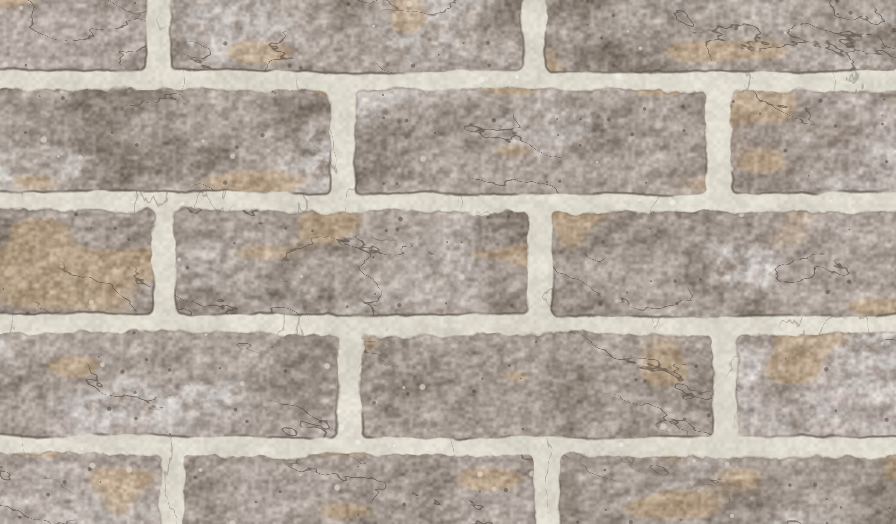
Give the GLSL for this texture, as a Shadertoy shader.

```glsl
// Weathered grey-brown brick wall in running bond with pale, ragged mortar joints.

// Layout, in units of the canvas height
const vec2 PITCH = vec2(0.718, 0.2327);     // brick plus joint
const vec2 JOINT = vec2(0.046, 0.036);      // joint widths
const vec2 ORIGIN = vec2(0.327, 0.149 - 0.2327);
const float BOND_SHIFT = 0.346;             // offset of every other course
const float COURSE_DRIFT = -0.0065;         // slow sideways creep per course
const float CORNER = 0.012;
const float RAGGED = 0.020;

// Colours
const vec3 BRICK_DARK = vec3(0.52, 0.475, 0.435);
const vec3 BRICK_MID = vec3(0.665, 0.625, 0.59);
const vec3 BRICK_PINK = vec3(0.72, 0.675, 0.65);
const vec3 BLOOM = vec3(0.81, 0.79, 0.775);  // lime bloom on the faces
const vec3 OCHRE = vec3(0.76, 0.64, 0.49);
const vec3 MORTAR = vec3(0.865, 0.85, 0.80);
const vec3 CRACK = vec3(0.33, 0.29, 0.26);

// Surface strengths
const float GRAIN = 0.13;
const float RELIEF = 0.38;
const float CRACK_WIDTH = 0.011;

float hash(vec2 p) {
    return fract(sin(dot(p, vec2(127.1, 311.7))) * 43758.5453);
}

float noise(vec2 p) {
    vec2 i = floor(p), f = fract(p);
    f = f * f * (3.0 - 2.0 * f);
    return mix(mix(hash(i), hash(i + vec2(1, 0)), f.x),
               mix(hash(i + vec2(0, 1)), hash(i + vec2(1, 1)), f.x), f.y);
}

float fbm(vec2 p) {
    float sum = 0.0, amp = 0.516;
    for (int i = 0; i < 5; i++) {
        sum += amp * noise(p);
        p = mat2(1.6, 1.2, -1.2, 1.6) * p + 7.3;
        amp *= 0.5;
    }
    return sum;
}

float roundedBox(vec2 p, vec2 halfSize, float radius) {
    vec2 q = abs(p) - halfSize + radius;
    return length(max(q, 0.0)) + min(max(q.x, q.y), 0.0) - radius;
}

// Thin broken lines along the middle level of the noise
float cracks(vec2 p, float width) {
    float line = 1.0 - smoothstep(0.0, width, abs(fbm(p) - 0.5));
    return line * smoothstep(0.5, 0.68, noise(p * 0.9 + 31.0));
}

// Scattered round specks, at most one per cell
float specks(vec2 p, float density) {
    vec2 cell = floor(p);
    vec2 centre = 0.3 + 0.4 * vec2(hash(cell + 3.1), hash(cell + 8.7));
    float radius = mix(0.08, 0.25, hash(cell + 5.9));
    float dist = length(fract(p) - centre);
    return step(hash(cell), density) * (1.0 - smoothstep(radius * 0.5, radius, dist));
}

vec3 brickFace(vec2 p, vec2 local, vec2 id) {
    float tone = hash(id + 4.7);
    vec2 q = p + 13.0 * vec2(hash(id + 1.3), hash(id + 9.2));
    float blotch = fbm(q * vec2(9.0, 13.0));
    vec3 col = mix(BRICK_MID, BRICK_PINK, tone);

    // Darker weathering, gathered toward the ends
    float ends = smoothstep(0.15, 0.36, abs(local.x));
    col = mix(col, BRICK_DARK, smoothstep(0.42, 0.75, blotch + 0.09 * ends) * mix(0.85, 0.3, tone));

    // Pale bloom and rare ochre stains
    float bloom = smoothstep(0.47, 0.7, fbm(q * vec2(5.0, 9.0) + 40.0) - local.y * 0.6);
    bloom *= smoothstep(0.25, 0.6, fbm(q * 45.0));
    col = mix(col, BLOOM, bloom * mix(0.2, 0.95, hash(id + 6.4)));
    col = mix(col, OCHRE, 0.5 * smoothstep(0.74, 0.84, noise(q * vec2(7.0, 16.0) + 70.0)));

    // Rough relief lit from the upper left, then fine grain
    vec2 rough = q * vec2(24.0, 34.0);
    col += RELIEF * (fbm(rough) - fbm(rough + vec2(-0.12, 0.2)));
    col += GRAIN * (noise(q * 150.0) + noise(q * 75.0) - 1.0);

    // Cracks, pits and chips
    float crack = cracks(q * vec2(6.0, 13.0) + vec2(0.0, q.x * 3.0), CRACK_WIDTH);
    col = mix(col, CRACK, 0.65 * crack);
    col = mix(col, CRACK, 0.55 * specks(q * 42.0, 0.08));
    return mix(col, MORTAR, 0.7 * specks(q * 30.0 + 17.0, 0.04));
}

vec3 mortarFace(vec2 p) {
    vec3 col = MORTAR + 0.11 * (fbm(p * 22.0) - 0.5);
    col += 0.07 * (noise(p * 140.0) - 0.5);
    col = mix(col, CRACK, 0.3 * cracks(p * vec2(13.0, 6.0) + 55.0, 0.012));
    return mix(col, vec3(0.95), 0.6 * specks(p * 30.0, 0.06));
}

void mainImage(out vec4 fragColor, in vec2 fragCoord) {
    float pixel = 1.0 / iResolution.y;
    vec2 p = fragCoord * pixel;

    // Running bond grid
    vec2 grid = p - ORIGIN;
    grid.y += 0.006 * (noise(vec2(p.x * 3.0, 2.0)) - 0.5);
    float course = floor(grid.y / PITCH.y);
    grid.x -= BOND_SHIFT * mod(course, 2.0) + COURSE_DRIFT * course;
    vec2 id = vec2(floor(grid.x / PITCH.x), course);
    vec2 local = grid - (id + 0.5) * PITCH;

    // Ragged brick outline, rougher along the upper edge
    float dist = roundedBox(local, 0.5 * (PITCH - JOINT), CORNER);
    float roughness = mix(0.45, 1.0, smoothstep(-0.06, 0.08, local.y));
    dist += RAGGED * roughness * (fbm(p * 32.0) - 0.5) + 0.007 * (noise(p * 11.0 + id) - 0.5);

    float face = 1.0 - smoothstep(-pixel, pixel, dist);
    vec3 col = mix(mortarFace(p), brickFace(p, local, id), face);

    // Broken shadow line, strongest beneath each brick
    float rim = 1.0 - smoothstep(0.0, 0.0025 + pixel, abs(dist));
    float under = smoothstep(0.03, -0.09, local.y);
    col = mix(col, CRACK, rim * mix(0.22, 0.65, under) * smoothstep(0.25, 0.65, noise(p * 26.0)));

    fragColor = vec4(clamp(col, 0.0, 1.0), 1.0);
}
```
